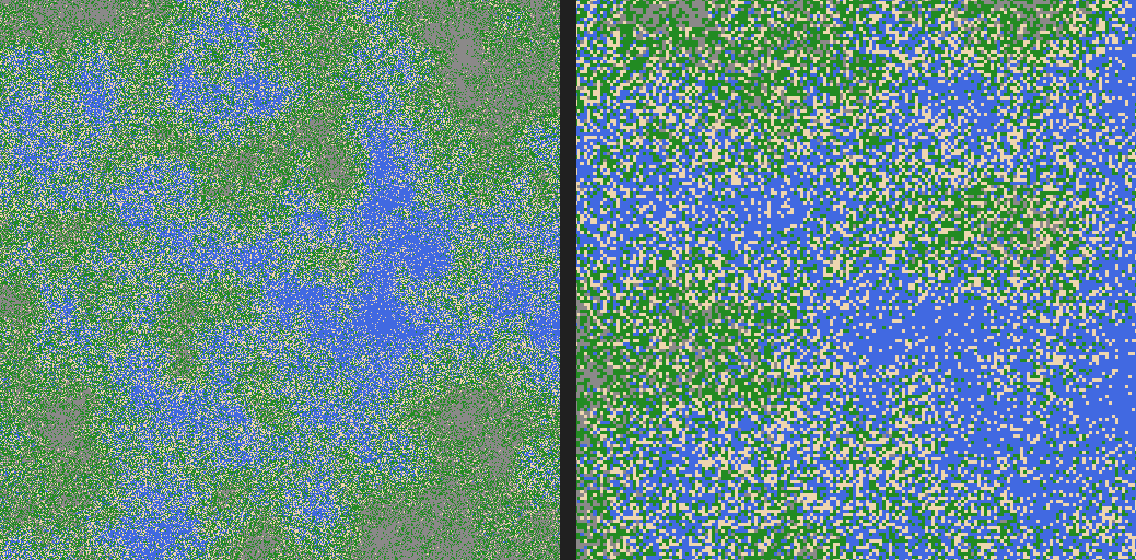
Left, the full canvas; right, a detail of the centre.
Reproduce this texture procedurally as a Shadertoy shader.

```glsl
float hash(vec2 cell, float seed) {
    uvec2 q = uvec2(ivec2(cell) + 4096);
    uint h = q.x * 1597334677u ^ q.y * 3812015801u ^ uint(seed) * 2798796415u;
    h = (h ^ (h >> 16)) * 2146121005u;
    h = (h ^ (h >> 15)) * 2221713035u;
    h ^= h >> 16;
    return float(h >> 8) / 16777216.0;
}

float valueNoise(vec2 p, float seed) {
    vec2 i = floor(p), f = fract(p);
    vec2 w = f * f * (3.0 - 2.0 * f);
    float low = mix(hash(i, seed), hash(i + vec2(1, 0), seed), w.x);
    float high = mix(hash(i + vec2(0, 1), seed), hash(i + vec2(1, 1), seed), w.x);
    return mix(low, high, w.y);
}

// Zero-mean patches, from broad to fine
float patches(vec2 p) {
    float sum = 0.0, amplitude = 2.0, frequency = 7.0;
    for (int octave = 0; octave < 5; octave++) {
        float seed = float(octave) + 11.0;
        sum += amplitude * (valueNoise(p * frequency + seed * 0.37, seed) - 0.5);
        amplitude *= 0.72;
        frequency *= 2.0;
    }
    return sum;
}

// A broad basin, low near the middle of the canvas
float basin(vec2 p) {
    vec2 wave = cos(6.28318 * (p - vec2(0.43, 0.47)));
    return -0.3 * (wave.x + wave.y);
}

vec3 terrainColor(float height) {
    vec3 water = vec3(0.255, 0.412, 0.882);
    vec3 sand = vec3(0.933, 0.839, 0.686);
    vec3 grass = vec3(0.133, 0.545, 0.133);
    vec3 rock = vec3(0.545, 0.537, 0.537);
    vec3 color = mix(water, sand, step(-0.583, height));
    color = mix(color, grass, step(0.0, height));
    return mix(color, rock, step(1.09, height));
}

void mainImage(out vec4 fragColor, in vec2 fragCoord) {
    // Square grains, each with one height
    vec2 grain = floor(fragCoord / iResolution.y * 512.0);
    vec2 p = (grain + 0.5) / 512.0;

    // Strong independent jitter breaks the patches into speckle
    float jitter = 1.79 * (hash(grain, 1.0) + hash(grain, 2.0) - 1.0);
    fragColor = vec4(terrainColor(basin(p) + patches(p) + jitter), 1.0);
}
```
